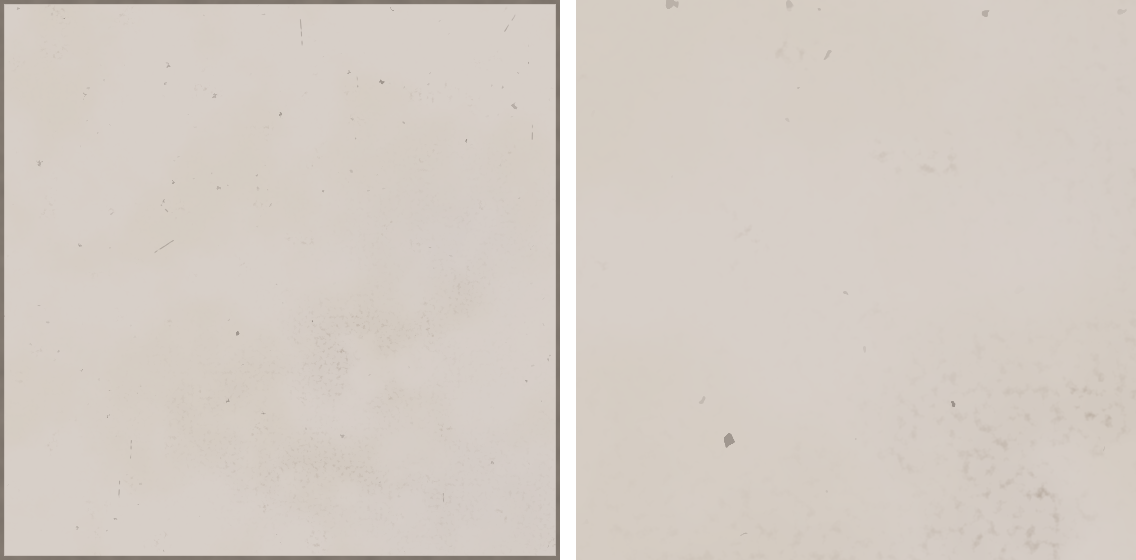
Left: the whole. Right: its middle third, enlarged.
Give the GLSL for this texture, as a Shadertoy shader.

```glsl
// Pale plaster tile with a thin dark grout edge: warm mottling, soft dusty stains
// that break into fine grain, scattered dark specks and a few hairline scratches.
// Gradient noise shapes the stains; hashed cells place the specks and scratches.

const vec3 PLASTER = vec3(0.845, 0.812, 0.786);
const vec3 WARM    = vec3(0.832, 0.796, 0.752);
const vec3 COOL    = vec3(0.826, 0.796, 0.778);
const vec3 GRIME   = vec3(0.650, 0.595, 0.540);
const vec3 SPECK   = vec3(0.500, 0.465, 0.435);
const vec3 GROUT   = vec3(0.500, 0.464, 0.430);
const float GROUT_WIDTH = 0.0074;

vec2 hash2(vec2 p) {
    vec3 q = fract(p.xyx * vec3(0.1031, 0.1030, 0.0973));
    q += dot(q, q.yzx + 33.33);
    return fract((q.xx + q.yz) * q.zy);
}

// Gradient noise, roughly -0.7 to 0.7
float gradientNoise(vec2 p) {
    vec2 i = floor(p), f = fract(p);
    vec2 u = f * f * f * (f * (f * 6.0 - 15.0) + 10.0);
    vec4 d;
    for (int k = 0; k < 4; k++) {
        vec2 corner = vec2(k & 1, k >> 1);
        float angle = 6.2832 * hash2(i + corner + 57.0).x;
        d[k] = dot(vec2(cos(angle), sin(angle)), f - corner);
    }
    return 1.4 * mix(mix(d.x, d.y, u.x), mix(d.z, d.w, u.x), u.y);
}

float fbm(vec2 p, int octaves) {
    float sum = 0.0, gain = 0.5;
    for (int k = 0; k < octaves; k++) {
        sum += gain * gradientNoise(p);
        p = mat2(1.6, 1.2, -1.2, 1.6) * p + 17.3;
        gain *= 0.5;
    }
    return sum;
}

// Soft elliptical cloud around a centre
float cloud(vec2 p, vec2 centre, vec2 radius) {
    vec2 d = (p - centre) / radius;
    return exp(-dot(d, d));
}

// Irregular specks, at most one per cell; density is the share of filled cells
float specks(vec2 p, float cells, float density, float radius, float seed, float px) {
    float cover = 0.0;
    vec2 cell = floor(p * cells);
    vec2 wobble = vec2(gradientNoise(p * 210.0 + seed), gradientNoise(p * 210.0 - seed));
    for (int y = -1; y <= 1; y++)
    for (int x = -1; x <= 1; x++) {
        vec2 id = cell + vec2(x, y);
        vec2 pick = hash2(id + seed), shape = hash2(id + seed + 41.0);
        vec2 d = p - (id + hash2(id + seed + 83.0)) / cells + wobble * radius * 0.8;
        float angle = 6.2832 * shape.x;
        d = mat2(cos(angle), -sin(angle), sin(angle), cos(angle)) * d;
        d.y *= 1.0 + 0.9 * shape.y;
        float size = radius * mix(0.35, 1.0, pick.y * pick.y);
        float dot_ = 1.0 - smoothstep(size - px, size + px, length(d));
        cover = max(cover, dot_ * step(pick.x, density) * mix(0.35, 0.8, shape.y));
    }
    return cover;
}

// Hairline scratches, mostly upright, broken along their length
float scratches(vec2 p, float px) {
    float cover = 0.0;
    for (int k = 0; k < 9; k++) {
        vec2 start = hash2(vec2(k, 7.0)), shape = hash2(vec2(k, 29.0));
        float angle = 1.57 + (shape.x - 0.5) * (k % 3 == 0 ? 2.2 : 0.15);
        vec2 along = vec2(cos(angle), sin(angle));
        vec2 d = p - start;
        float reach = mix(0.01, 0.045, shape.y * shape.y);
        d -= along * clamp(dot(d, along), -reach, reach);
        float broken = smoothstep(-0.25, 0.3, gradientNoise(p * 95.0 + start));
        cover = max(cover, (1.0 - smoothstep(0.0, 0.0007 + px, length(d))) * broken);
    }
    return cover;
}

void mainImage(out vec4 fragColor, in vec2 fragCoord) {
    vec2 p = fragCoord / iResolution.xy;
    float px = 0.75 / min(iResolution.x, iResolution.y);

    // Broad warm and cool mottling
    float patches = fbm(p * 5.0 + 3.0, 5);
    float warm = smoothstep(-0.12, 0.4, patches + 0.25 * cloud(p, vec2(0.42, 0.42), vec2(0.35)));
    float cool = cloud(p, vec2(0.80, 0.58), vec2(0.17, 0.14)) + cloud(p, vec2(0.88, 0.10), vec2(0.25, 0.18));
    vec3 color = mix(PLASTER, WARM, 0.6 * warm);
    color = mix(color, COOL, 0.55 * min(cool, 1.0));

    // Dusty stains with ragged outlines
    float stain = cloud(p, vec2(0.64, 0.36), vec2(0.13, 0.09))
                + 0.75 * cloud(p, vec2(0.52, 0.15), vec2(0.11, 0.06))
                + 0.45 * cloud(p, vec2(0.38, 0.27), vec2(0.13, 0.10))
                + 0.45 * cloud(p, vec2(0.69, 0.13), vec2(0.13, 0.06))
                + 0.70 * cloud(p, vec2(0.83, 0.47), vec2(0.02, 0.04))
                + 0.30 * cool;
    stain *= smoothstep(-0.35, 0.35, fbm(p * 13.0 + 9.0, 4));
    float strays = smoothstep(0.22, 0.48, fbm(p * 15.0 + 31.0, 4));
    float grain = smoothstep(0.0, 0.55, fbm(p * 130.0, 3));
    color = mix(color, GRIME, 0.11 * stain + grain * (0.38 * stain + 0.25 * strays + 0.015));

    // Specks gather where the slow noise is high
    float gather = smoothstep(-0.15, 0.35, fbm(p * 7.0 + 50.0, 2));
    float marks = specks(p, 14.0, 0.16, 0.0050, 11.0, px);
    marks = max(marks, 0.75 * specks(p, 42.0, 0.13, 0.0028, 137.0, px) * gather);
    marks = max(marks, 0.50 * scratches(p, px));
    color = mix(color, SPECK, 0.85 * marks);

    // Grout edge with slight tonal variation
    vec2 inset = min(p, 1.0 - p);
    float edge = min(inset.x, inset.y);
    vec3 grout = GROUT * (1.0 + 0.10 * fbm(p * 22.0, 3));
    color = mix(grout, color, smoothstep(GROUT_WIDTH - px, GROUT_WIDTH + px, edge));

    fragColor = vec4(color, 1.0);
}
```
